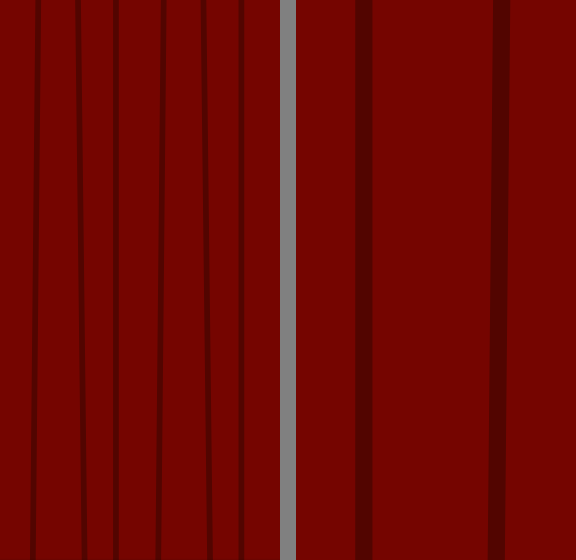
Left, the full canvas; right, a detail of the centre.
This pattern is drawn by a Shadertoy shader. Its source:

```glsl
// Dark red boards parted by repeating sets of slightly leaning dark seams.

const vec3 BOARD_COLOR = vec3(0.46, 0.02, 0.0);
const vec3 SEAM_COLOR = vec3(0.32, 0.02, 0.0);

// Horizontal measures are fractions of the canvas width.
const float REPEAT_WIDTH = 0.448;
const float SEAM_WIDTH = 0.0205;
const vec3 SEAM_BOTTOM = vec3(0.1172, 0.3021, 0.4141);
const vec3 SEAM_TOP = vec3(0.1367, 0.2786, 0.4141);

// Faint shade along the bottom edge, as a fraction of the height.
const float EDGE_HEIGHT = 0.004;
const float EDGE_SHADE = 0.08;

// Distance to the nearest of the three seams in one repeat.
float seamDistance(vec2 uv) {
    float x = mod(uv.x, REPEAT_WIDTH);
    vec3 offset = abs(x - mix(SEAM_BOTTOM, SEAM_TOP, uv.y));
    return min(offset.x, min(offset.y, offset.z));
}

void mainImage(out vec4 fragColor, in vec2 fragCoord) {
    vec2 uv = fragCoord / iResolution.xy;
    float pixel = 1.0 / iResolution.x;

    // Seams with edges smoothed over one pixel.
    float edge = seamDistance(uv) - 0.5 * SEAM_WIDTH;
    float seam = clamp(0.5 - edge / pixel, 0.0, 1.0);
    vec3 color = mix(BOARD_COLOR, SEAM_COLOR, seam);

    // Soft shade at the foot of the boards.
    color *= 1.0 - EDGE_SHADE * (1.0 - smoothstep(0.0, EDGE_HEIGHT, uv.y));

    fragColor = vec4(color, 1.0);
}
```
